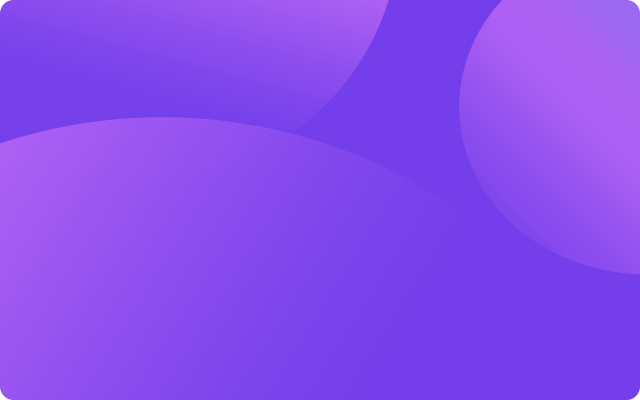
Write a Shadertoy shader that draws this background.

```glsl
// Violet card with three large translucent ovals, each lit by its own gradient.
// Ovals are approximate ellipse distances; each gradient runs between two
// points, with faint streaks from sine-hash noise. Units: canvas height = 1.

const vec3 VIOLET = vec3(0.455, 0.247, 0.918);
const vec3 ORCHID = vec3(0.680, 0.380, 0.955);
const vec3 PERIWINKLE = vec3(0.605, 0.415, 0.950);
const vec3 PAPER = vec3(1.0);

float hash(float n) {
    return fract(sin(n * 127.1) * 43758.5453);
}

// Smooth one-dimensional noise, from -1 to 1
float noise(float x) {
    float cell = floor(x);
    return mix(hash(cell), hash(cell + 1.0), smoothstep(0.0, 1.0, x - cell)) * 2.0 - 1.0;
}

// Position along the line from a (0) to b (1)
float along(vec2 p, vec2 a, vec2 b) {
    vec2 axis = b - a;
    return dot(p - a, axis) / dot(axis, axis);
}

float ellipseDistance(vec2 p, vec2 center, vec2 radii) {
    vec2 q = (p - center) / radii;
    float k = length(q);
    return k * (k - 1.0) / max(length(q / radii), 1e-4);
}

float roundedBoxDistance(vec2 p, vec2 halfSize, float radius) {
    vec2 q = abs(p) - halfSize + radius;
    return length(max(q, 0.0)) + min(max(q.x, q.y), 0.0) - radius;
}

// Antialiased coverage of the inside of a distance field
float coverage(float dist, float pixel) {
    return clamp(0.5 - dist / pixel, 0.0, 1.0);
}

// Gradient strength with a minimum level and subtle parallel streaks
float glow(float t, float lowest, float curve, float seed) {
    float ramp = clamp(t, 0.0, 1.0);
    float streak = 0.022 * noise(t * 13.0 + seed) * smoothstep(0.0, 0.25, ramp);
    return clamp(mix(lowest, 1.0, pow(ramp, curve)) + streak, 0.0, 1.0);
}

void mainImage(out vec4 fragColor, in vec2 fragCoord) {
    float pixel = 1.0 / iResolution.y;
    vec2 p = fragCoord * pixel;
    vec2 size = iResolution.xy * pixel;
    vec3 color = VIOLET;

    // Upper-left circle, brightest at the top edge
    float shape = coverage(ellipseDistance(p, vec2(0.365, 1.1875), vec2(0.635)), pixel);
    float t = along(p, vec2(0.0, 0.854), vec2(0.102, 1.233));
    color = mix(color, ORCHID, shape * glow(t, 0.03, 1.1, 3.0));

    // Right oval, with a bright diagonal band turning bluer in the corner
    shape = coverage(ellipseDistance(p, vec2(1.617, 0.733), vec2(0.469, 0.419)), pixel);
    t = along(p, vec2(1.25, 0.417), vec2(1.516, 0.682));
    vec3 tint = mix(ORCHID, PERIWINKLE, smoothstep(1.1, 1.75, t));
    color = mix(color, tint, shape * glow(t, 0.15, 1.1, 17.0));

    // Wide lower circle, fading from the left towards the lower right
    shape = coverage(ellipseDistance(p, vec2(0.406, -0.585), vec2(1.292)), pixel);
    t = along(p, vec2(1.092, 0.3125), vec2(0.167, 0.894));
    color = mix(color, ORCHID, shape * glow(t, 0.0, 1.3, 41.0));

    // Rounded card corners
    float card = coverage(roundedBoxDistance(p - 0.5 * size, 0.5 * size, 0.034), pixel);
    fragColor = vec4(mix(PAPER, color, card), 1.0);
}
```
